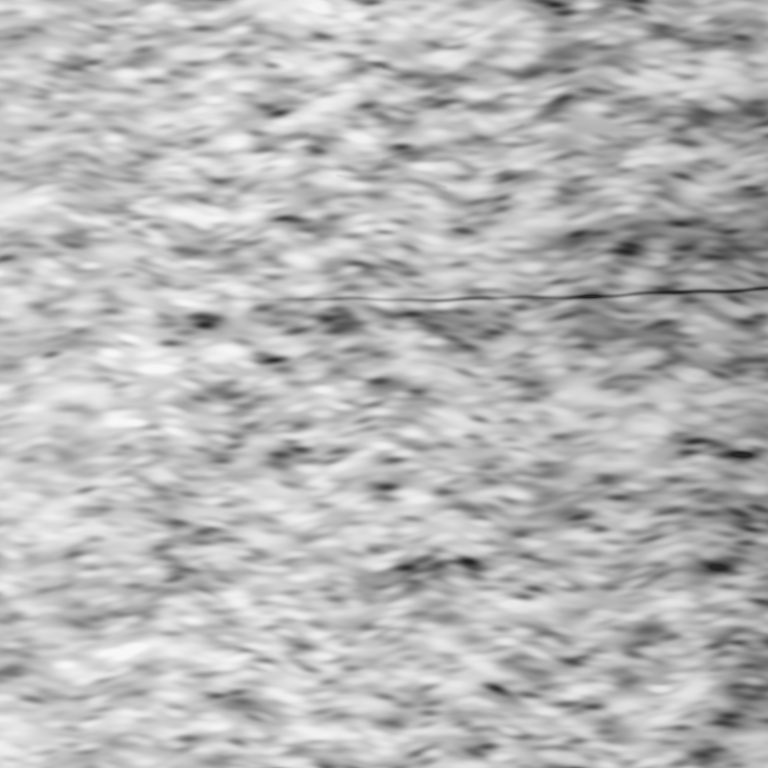
Write a Shadertoy shader that draws this texture.

```glsl
const float BASE_GRAY = 0.79;
const float CRACK_HALF_WIDTH = 0.0028;

vec3 hash3(vec2 cell, float seed) {
    vec3 q = fract(vec3(cell.xyx + seed) * vec3(0.1031, 0.1030, 0.0973));
    q += dot(q, q.yxz + 33.33);
    return fract((q.xxy + q.yzz) * q.zyx);
}

// Signed, slightly tilted grains: one soft spot per cell
float grains(vec2 uv, vec2 density, float tilt, float seed) {
    vec2 p = uv * density;
    vec2 home = floor(p);
    float sum = 0.0;
    for (int j = -1; j <= 1; j++) {
        for (int i = -1; i <= 1; i++) {
            vec2 cell = home + vec2(i, j);
            vec3 place = hash3(cell, seed);
            vec3 look = hash3(cell, seed + 57.0);
            vec2 d = p - cell - place.xy;
            d.y += (look.x - 0.5) * tilt * d.x;
            float falloff = max(1.0 - dot(d, d), 0.0);
            sum += (2.0 * place.z - 1.0) * falloff * falloff * falloff;
        }
    }
    return sum;
}

// Soft dark stroke from a to b, thinning towards its ends
float streak(vec2 p, vec2 a, vec2 b, float width) {
    vec2 ab = b - a;
    float t = clamp(dot(p - a, ab) / dot(ab, ab), 0.0, 1.0);
    float taper = 0.35 + 0.65 * sin(3.1416 * t);
    float d = length(p - a - ab * t) / (width * taper);
    return exp(-d * d) * taper;
}

float spot(vec2 p, vec2 center, vec2 radius) {
    vec2 d = (p - center) / radius;
    return exp(-dot(d, d));
}

// Thin wavering line that deepens to the right
float crack(vec2 uv) {
    float bend = 0.06 * (uv.x - 0.5) * (uv.x - 0.5);
    float wobble = 0.0012 * sin(uv.x * 31.0) + 0.0006 * sin(uv.x * 83.0 + 1.0);
    float d = (uv.y - 0.610 - bend - wobble) / CRACK_HALF_WIDTH;
    float depth = 0.8 + 0.2 * sin(uv.x * 23.0 + 2.0 * sin(uv.x * 11.0));
    return exp(-d * d) * depth * smoothstep(0.24, 0.60, uv.x);
}

float shading(vec2 uv) {
    float gray = BASE_GRAY - 0.085 * smoothstep(0.1, 0.95, uv.x);
    gray -= 0.08 * smoothstep(0.88, 1.0, uv.x);
    gray -= 0.09 * spot(uv, vec2(0.88, 0.61), vec2(0.28, 0.16));
    return gray;
}

void mainImage(out vec4 fragColor, in vec2 fragCoord) {
    vec2 uv = fragCoord / iResolution.xy;

    // Gentle undulation of the grain direction
    vec2 p = uv;
    p.y += 0.004 * sin(uv.x * 17.0 + 5.0 * uv.y) + 0.002 * sin(uv.x * 41.0 - 23.0 * uv.y);

    // Layered grains, from broad patches to fine fibres
    float texture0 = 0.11 * grains(p, vec2(9.0, 24.0), 0.8, 3.0)
                   + 0.18 * grains(p, vec2(20.0, 54.0), 1.2, 19.0)
                   + 0.15 * grains(p, vec2(36.0, 112.0), 1.0, 41.0);
    texture0 *= mix(0.78, 1.08, smoothstep(0.0, 0.35, uv.x));
    texture0 -= 1.3 * texture0 * texture0;

    // Longer strokes and blots
    float marks = streak(p, vec2(0.50, 0.793), vec2(0.68, 0.838), 0.009)
                + streak(p, vec2(0.44, 0.768), vec2(0.58, 0.760), 0.007)
                + streak(p, vec2(0.50, 0.913), vec2(0.62, 0.897), 0.007)
                + streak(p, vec2(0.30, 0.802), vec2(0.40, 0.820), 0.009)
                + spot(p, vec2(0.293, 0.497), vec2(0.026, 0.012))
                + spot(p, vec2(0.908, 0.245), vec2(0.022, 0.017))
                + spot(p, vec2(0.440, 0.070), vec2(0.030, 0.012));

    float gray = shading(uv) + texture0 - 0.21 * min(marks, 1.0);
    gray -= 0.33 * crack(uv);
    fragColor = vec4(vec3(clamp(gray, 0.15, 0.97)), 1.0);
}
```
